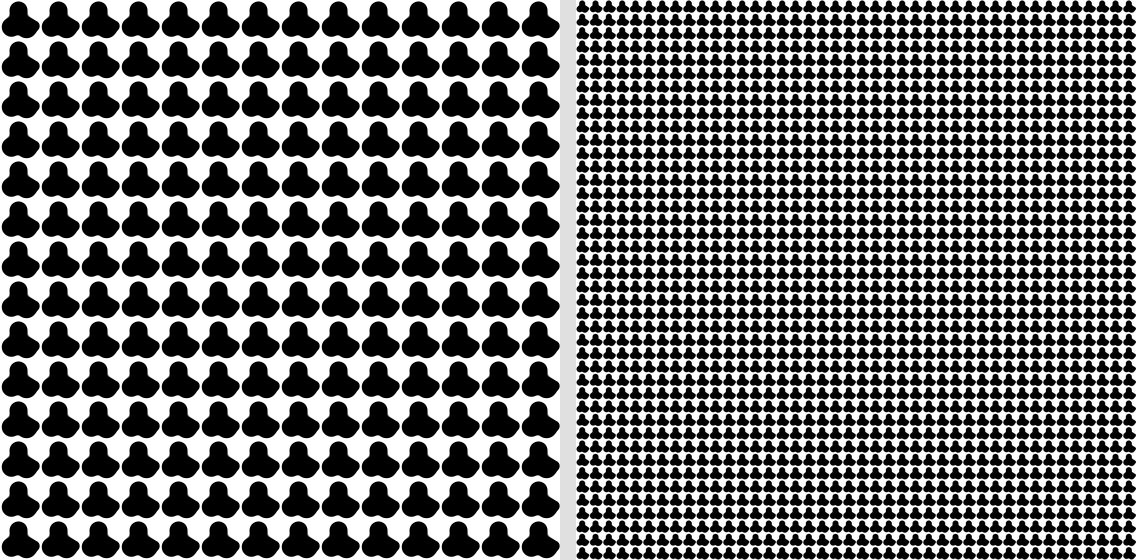
Left: one tile. Right: repeated 3 by 3.
Reproduce this pattern procedurally as a WebGL 1 fragment shader.

```glsl
precision highp float;

uniform vec2 u_resolution;

float circle(vec2 p, vec2 center, float radius) {
  return length(p - center) - radius;
}

// Hull of two circles: radius ra at a, tapering to rb at b
float taperedCapsule(vec2 p, vec2 a, vec2 b, float ra, float rb) {
  float len = distance(a, b);
  vec2 axis = (b - a) / len;
  vec2 q = p - a;
  q = vec2(dot(q, axis), abs(q.y * axis.x - q.x * axis.y));
  float taper = (ra - rb) / len;
  float slant = sqrt(1.0 - taper * taper);
  float along = slant * q.x - taper * q.y;
  if (along < 0.0) return length(q) - ra;
  if (along > slant * len) return length(q - vec2(len, 0.0)) - rb;
  return dot(q, vec2(taper, slant)) - ra;
}

float smoothUnion(float a, float b, float blend) {
  float h = max(blend - abs(a - b), 0.0);
  return min(a, b) - h * h / (4.0 * blend);
}

// Three merged lobes, in a unit cell
float blob(vec2 p) {
  float head = circle(p, vec2(0.463, 0.738), 0.225);
  float left = circle(p, vec2(0.287, 0.324), 0.243);
  float right = taperedCapsule(p, vec2(0.663, 0.312), vec2(0.858, 0.349), 0.267, 0.134);
  float base = smoothUnion(left, right, 0.085);
  return smoothUnion(head, base, 0.17);
}

void main() {
  const float repeats = 14.0;
  vec2 cell = fract(gl_FragCoord.xy / u_resolution * repeats);
  float pixel = repeats / min(u_resolution.x, u_resolution.y);

  // Black blob on white, with a one pixel soft edge
  float paper = clamp(blob(cell) / pixel + 0.5, 0.0, 1.0);
  gl_FragColor = vec4(vec3(paper), 1.0);
}
```
